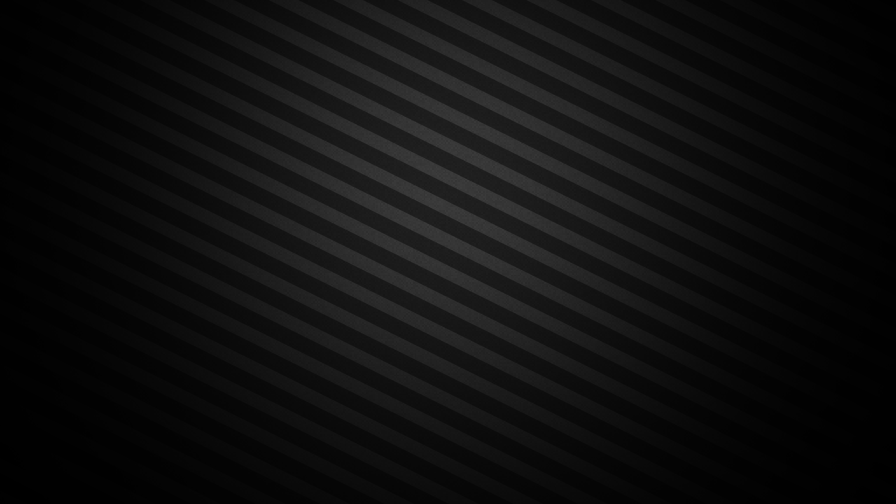
Reproduce this background procedurally as a Shadertoy shader.

```glsl
const float STRIPES_DOWN = 15.8;   // stripe periods per canvas height
const float SLOPE = 0.495;         // fall of a stripe per unit across
const float STRIPE_SHIFT = 0.022;  // height of one light stripe at the centre
const float LIGHT_SHARE = 0.46;    // part of a period that is light
const vec3 DARK_COLOR = vec3(0.122);
const vec3 LIGHT_COLOR = vec3(0.222);
const vec2 GLOW_CENTER = vec2(0.0, 0.14);
const float GLOW_RADIUS = 0.5;
const float GRAIN_ROWS = 288.0;
const float GRAIN_STRENGTH = 0.10;
const float WEAVE_STRENGTH = 0.03;

float hash(vec2 p) {
    return fract(sin(dot(p, vec2(12.9898, 78.233))) * 43758.5453);
}

// 1 inside the light stripes, 0 between them
float stripeMask(vec2 p, float pixel) {
    float phase = (p.y + SLOPE * p.x - STRIPE_SHIFT) * STRIPES_DOWN;
    float fromAxis = abs(fract(phase + 0.5) - 0.5);
    float soft = 0.8 * pixel * STRIPES_DOWN;
    return 1.0 - smoothstep(-soft, soft, fromAxis - 0.5 * LIGHT_SHARE);
}

// Round spotlight fading to black
float glow(vec2 p) {
    vec2 d = (p - GLOW_CENTER) / GLOW_RADIUS;
    return exp(-dot(d, d));
}

// Fine cloth: random grain over a small checker weave
float cloth(vec2 p) {
    vec2 cell = floor(p * GRAIN_ROWS);
    float weave = mod(cell.x + cell.y, 2.0) - 0.5;
    return 1.0 + GRAIN_STRENGTH * (hash(cell) - 0.5) + WEAVE_STRENGTH * weave;
}

void mainImage(out vec4 fragColor, in vec2 fragCoord) {
    float pixel = 1.0 / iResolution.y;
    vec2 p = (fragCoord - 0.5 * iResolution.xy) * pixel;

    vec3 color = mix(DARK_COLOR, LIGHT_COLOR, stripeMask(p, pixel));
    color *= glow(p) * cloth(p);

    fragColor = vec4(color, 1.0);
}
```
